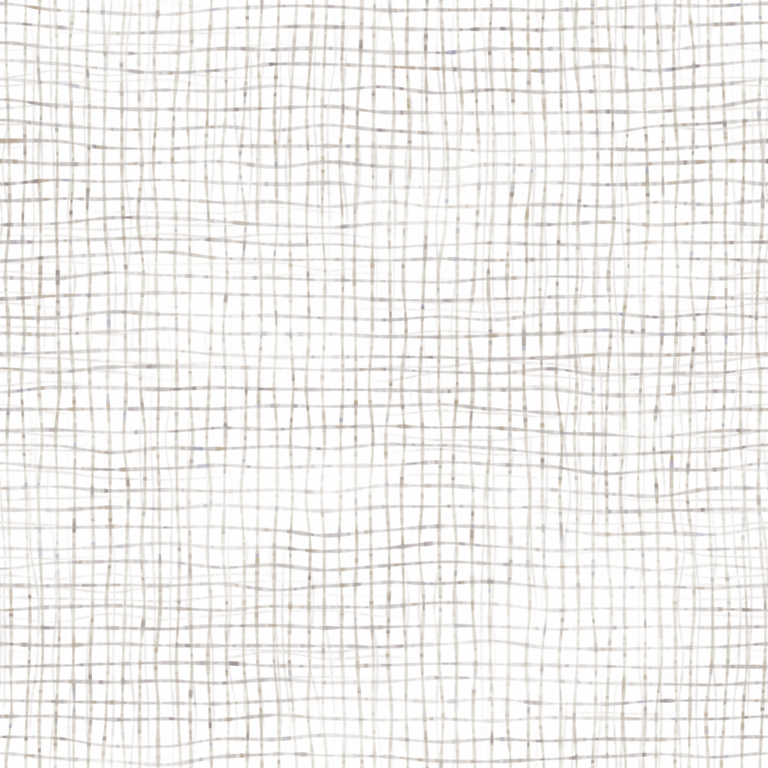
Write a WebGL 1 fragment shader that draws this texture.

```glsl
precision highp float;
uniform vec2 u_resolution;

// Thread counts and sizes, in canvas units
const float WARP_COUNT = 46.0;
const float WEFT_COUNT = 40.0;
const float WARP_HALF_WIDTH = 0.0020;
const float WEFT_HALF_WIDTH = 0.0021;
const float STRAY_HALF_WIDTH = 0.0015;
const float EDGE_SOFTNESS = 0.0014;

// Irregularity, in thread spacings
const float SHARED_BEND = 0.55;
const float DRIFT = 0.30;
const float JITTER = 0.22;
const float STRAY_DRIFT = 0.45;
const float STRAY_JITTER = 0.9;

// Blend amounts
const float STRAY_STRENGTH = 0.85;
const float SPECK_STRENGTH = 0.75;
const float KNOT_STRENGTH = 0.3;

const vec3 PAPER = vec3(0.997, 0.997, 0.996);
const vec3 WARP_COLOR = vec3(0.79, 0.76, 0.705);
const vec3 WEFT_COLOR = vec3(0.745, 0.72, 0.705);
const vec3 STRAY_COLOR = vec3(0.87, 0.86, 0.845);
const vec3 KNOT_COLOR = vec3(0.62, 0.57, 0.57);
const vec3 TAN_SPECK = vec3(0.70, 0.61, 0.50);
const vec3 DARK_SPECK = vec3(0.52, 0.47, 0.47);
const vec3 BLUE_SPECK = vec3(0.58, 0.59, 0.72);

float hash(vec2 p) {
  vec3 q = fract(p.xyx * 0.1031);
  q += dot(q, q.yzx + 33.33);
  return fract((q.x + q.y) * q.z);
}

// Value noise along a line, wrapping after "period" knots
float lineNoise(float t, float period, float seed) {
  float x = t * period;
  float i = floor(x);
  float f = fract(x);
  float a = hash(vec2(mod(i, period), seed));
  float b = hash(vec2(mod(i + 1.0, period), seed));
  return mix(a, b, f * f * (3.0 - 2.0 * f));
}

// Value noise over the canvas, wrapping at its borders
float planeNoise(vec2 uv, vec2 period, float seed) {
  float y = uv.y * period.y;
  float i = floor(y);
  float f = fract(y);
  float a = lineNoise(uv.x, period.x, mod(i, period.y) + seed);
  float b = lineNoise(uv.x, period.x, mod(i + 1.0, period.y) + seed);
  return mix(a, b, f * f * (3.0 - 2.0 * f));
}

// Parallel threads running along p.x: x = coverage, y = dark speck, z = speck hue
vec3 threads(vec2 p, float count, float halfWidth, vec2 wander, float seed) {
  float soft = max(EDGE_SOFTNESS, 0.7 / min(u_resolution.x, u_resolution.y));
  float bend = planeNoise(p, vec2(5.0, 7.0), seed) - 0.5;
  float across = p.y * count + SHARED_BEND * bend;
  float cell = floor(across);
  vec3 result = vec3(0.0);
  for (int k = -1; k <= 1; k++) {
    float id = cell + float(k);
    float key = mod(id, count) + seed;
    float drift = lineNoise(p.x, 14.0, key + 60.0) - 0.5;
    float jitter = hash(vec2(key, 7.0)) - 0.5;
    float center = id + 0.5 + dot(wander, vec2(drift, jitter));
    float dist = abs(across - center) / count;

    // Uneven spinning: thickness, fading and fine breaks
    float width = halfWidth * mix(0.6, 1.3, lineNoise(p.x, 61.0, key + 130.0));
    float fade = mix(0.55, 1.0, lineNoise(p.x, 19.0, key + 200.0));
    float grain = mix(0.55, 1.1, lineNoise(p.x, 210.0, key + 270.0));
    float cover = (1.0 - smoothstep(width - soft, width + soft, dist)) * min(fade * grain, 1.0);
    float speck = smoothstep(0.66, 0.95, lineNoise(p.x, 130.0, key + 340.0));
    float hue = hash(vec2(floor(p.x * 40.0), key + 410.0));
    if (cover > result.x) result = vec3(cover, speck * cover, hue);
  }
  return result;
}

vec3 addSpecks(vec3 color, vec3 thread) {
  vec3 tint = mix(TAN_SPECK, DARK_SPECK, step(0.4, thread.z));
  tint = mix(tint, BLUE_SPECK, step(0.88, thread.z));
  return mix(color, tint, SPECK_STRENGTH * thread.y);
}

void main() {
  vec2 uv = gl_FragCoord.xy / u_resolution;
  vec2 wander = vec2(DRIFT, JITTER);
  vec2 strayWander = vec2(STRAY_DRIFT, STRAY_JITTER);
  vec3 warp = threads(uv.yx, WARP_COUNT, WARP_HALF_WIDTH, wander, 11.0);
  vec3 weft = threads(uv, WEFT_COUNT, WEFT_HALF_WIDTH, wander, 503.0);

  // Worn patches thin out the main threads
  float wear = smoothstep(0.15, 0.6, planeNoise(uv, vec2(7.0, 11.0), 31.0));
  warp.xy *= mix(0.6, 1.0, wear);
  weft.xy *= mix(0.5, 1.0, wear);

  // Faint stray threads gather in patches
  float warpStray = threads(uv.yx, WARP_COUNT, STRAY_HALF_WIDTH, strayWander, 907.0).x;
  float weftStray = threads(uv, WEFT_COUNT, STRAY_HALF_WIDTH, strayWander, 1301.0).x;
  warpStray *= smoothstep(0.25, 0.7, planeNoise(uv, vec2(9.0, 6.0), 71.0));
  weftStray *= smoothstep(0.4, 0.8, planeNoise(uv, vec2(5.0, 13.0), 97.0));

  vec3 color = mix(PAPER, STRAY_COLOR, STRAY_STRENGTH * max(warpStray, weftStray));
  color = addSpecks(mix(color, WARP_COLOR, warp.x), warp);
  color = addSpecks(mix(color, WEFT_COLOR, weft.x), weft);
  color = mix(color, KNOT_COLOR, KNOT_STRENGTH * warp.x * weft.x);
  gl_FragColor = vec4(color, 1.0);
}
```
